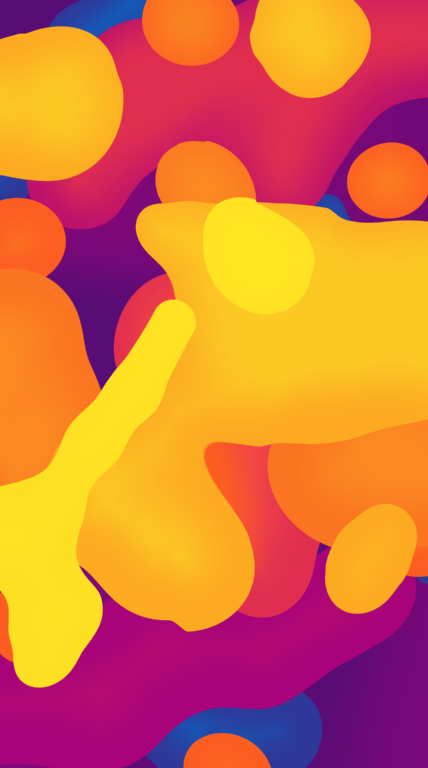
A Shadertoy shader for this background:

```glsl
#define SEGMENTS 4      // pieces in one fluid strand
#define WANDER 0.55     // sideways drift of strand knots, in radii
#define MELT 0.14       // rounding where strands join
#define SHADE 0.17      // depth over which rim turns to core colour
#define DRIFT 0.16      // slow unevenness of the shading
#define WARP 0.014      // waviness of all outlines
#define DROPS 6         // loose drops around the middle

const vec3 VIOLET  = vec3(0.34, 0.05, 0.46);
const vec3 PLUM    = vec3(0.49, 0.03, 0.47);
const vec3 NAVY    = vec3(0.18, 0.22, 0.60);
const vec3 BLUE    = vec3(0.04, 0.40, 0.77);
const vec3 MAGENTA = vec3(0.66, 0.01, 0.48);
const vec3 CRIMSON = vec3(0.88, 0.18, 0.31);
const vec3 CORAL   = vec3(0.95, 0.27, 0.27);
const vec3 FLAME   = vec3(0.99, 0.37, 0.13);
const vec3 ORANGE  = vec3(0.98, 0.51, 0.13);
const vec3 AMBER   = vec3(0.99, 0.67, 0.13);
const vec3 GOLD    = vec3(0.99, 0.79, 0.14);
const vec3 YELLOW  = vec3(1.00, 0.91, 0.13);

float hash(float n) { return fract(sin(n * 12.9898) * 43758.5453); }

float noise(vec2 p) {
    vec2 i = floor(p), f = p - i;
    f = f * f * (3.0 - 2.0 * f);
    float n = i.x + i.y * 57.0;
    return mix(mix(hash(n), hash(n + 1.0), f.x),
               mix(hash(n + 57.0), hash(n + 58.0), f.x), f.y);
}

// Smooth union of two distances
float meld(float a, float b, float k) {
    float h = max(k - abs(a - b), 0.0) / k;
    return min(a, b) - h * h * k * 0.25;
}

// Bent strand from a to b with random knots and thickness
float strand(vec2 p, vec2 a, vec2 b, float radius, float bend, float seed) {
    vec2 side = vec2(a.y - b.y, b.x - a.x) * bend;
    vec2 lastKnot = a;
    float lastR = radius, d = 10.0;
    for (int i = 0; i <= SEGMENTS; i++) {
        float t = float(i) / float(SEGMENTS), n = seed * 17.0 + float(i) * 3.0;
        vec2 knot = mix(a, b, t) + side * 4.0 * t * (1.0 - t)
                  + radius * WANDER * (vec2(hash(n), hash(n + 1.0)) - 0.5);
        float r = radius * mix(0.7, 1.15, hash(n + 2.0));
        if (i > 0) {
            vec2 axis = knot - lastKnot, q = p - lastKnot;
            float h = clamp(dot(q, axis) / max(dot(axis, axis), 1e-5), 0.0, 1.0);
            float body = length(q - axis * h) - mix(lastR, r, smoothstep(0.0, 1.0, h));
            d = meld(d, body, radius * 0.5);
        }
        lastKnot = knot;
        lastR = r;
    }
    return d;
}

// Loose oval drops on a wide ring
float ringDrops(vec2 p) {
    float d = 10.0;
    for (int i = 0; i < DROPS; i++) {
        float n = float(i), angle = 0.63 + n * 6.2832 / float(DROPS);
        vec2 centre = vec2(0.5, 0.87) + vec2(0.5, 0.86) * vec2(cos(angle), sin(angle));
        vec2 q = p - centre - 0.05 * (vec2(hash(n + 5.0), hash(n + 9.0)) - 0.5);
        d = min(d, length(q * vec2(0.95, 1.05)) - mix(0.09, 0.125, hash(n + 2.0)));
    }
    return d;
}

// Crisp shape shaded from rim to core
void paint(inout vec3 col, vec2 p, float d, vec3 rim, vec3 core) {
    float tone = smoothstep(0.0, SHADE, DRIFT * (noise(p * 2.5) - 0.4) - d);
    float cover = clamp(0.5 - d * iResolution.x / 1.3, 0.0, 1.0);
    col = mix(col, mix(rim, core, tone), cover);
}

void mainImage(out vec4 fragColor, in vec2 fragCoord) {
    vec2 p = fragCoord / iResolution.x;
    p += WARP * sin(p.yx * vec2(9.0, 8.0) + vec2(1.0, 2.5));

    // Dark ground with blue pools
    vec3 col = mix(VIOLET, PLUM, smoothstep(0.2, 0.8, noise(p * 3.0 + 4.0)));
    float pool = strand(p, vec2(0.38, 0.1), vec2(0.68, 0.08), 0.12, 0.1, 1.0);
    pool = min(pool, strand(p, vec2(0.02, 1.38), vec2(0.28, 1.76), 0.08, 0.1, 2.0));
    pool = min(pool, strand(p, vec2(0.78, 1.3), vec2(1.0, 0.45), 0.05, 0.0, 3.0));
    paint(col, p, pool, NAVY, BLUE);

    // Magenta and red folds
    float fold = strand(p, vec2(0.0, 0.12), vec2(0.8, 0.4), 0.16, -0.03, 4.0);
    paint(col, p, fold, MAGENTA, mix(MAGENTA, CRIMSON, 0.25));
    fold = strand(p, vec2(0.2, 1.38), vec2(1.0, 1.72), 0.14, 0.14, 5.0);
    fold = meld(fold, strand(p, vec2(0.68, 1.42), vec2(0.72, 1.7), 0.12, 0.0, 6.0), MELT);
    paint(col, p, fold, mix(MAGENTA, CRIMSON, 0.35), CRIMSON);
    fold = strand(p, vec2(0.58, 0.45), vec2(0.47, 1.0), 0.16, -0.1, 7.0);
    paint(col, p, fold, CRIMSON, CORAL);
    float glow = strand(p, vec2(0.47, 0.78), vec2(0.5, 0.55), 0.09, 0.0, 8.0);
    col = mix(col, FLAME, 1.0 - smoothstep(-0.07, 0.05, glow));

    // Orange masses and drops
    paint(col, p, ringDrops(p), FLAME, ORANGE);
    float mass = strand(p, vec2(0.0, 0.98), vec2(0.05, 0.72), 0.18, 0.0, 9.0);
    mass = min(mass, strand(p, vec2(0.82, 0.73), vec2(1.0, 0.7), 0.17, 0.0, 10.0));
    mass = min(mass, strand(p, vec2(0.45, 1.36), vec2(0.5, 1.34), 0.09, 0.0, 11.0));
    paint(col, p, mass, mix(FLAME, ORANGE, 0.6), mix(ORANGE, AMBER, 0.2));

    // Gold body with its lobes
    float body = strand(p, vec2(0.66, 1.06), vec2(0.95, 1.05), 0.22, 0.0, 12.0);
    body = meld(body, strand(p, vec2(0.38, 1.23), vec2(0.6, 1.18), 0.08, 0.0, 13.0), MELT);
    body = meld(body, strand(p, vec2(0.3, 0.66), vec2(0.6, 0.94), 0.07, 0.05, 14.0), MELT);
    body = meld(body, strand(p, vec2(0.26, 0.6), vec2(0.4, 0.47), 0.16, 0.0, 15.0), MELT);
    body = min(body, strand(p, vec2(0.0, 1.6), vec2(0.14, 1.55), 0.14, 0.0, 16.0));
    body = min(body, strand(p, vec2(0.67, 1.76), vec2(0.76, 1.69), 0.11, 0.0, 17.0));
    body = min(body, strand(p, vec2(0.82, 0.44), vec2(0.88, 0.53), 0.07, 0.0, 18.0));
    paint(col, p, body, AMBER, GOLD);

    // Yellow streams on top
    float stream = strand(p, vec2(0.4, 1.02), vec2(0.03, 0.53), 0.068, 0.06, 19.0);
    stream = meld(stream, strand(p, vec2(0.0, 0.56), vec2(0.1, 0.28), 0.09, 0.2, 20.0), MELT);
    stream = min(stream, strand(p, vec2(0.57, 1.24), vec2(0.63, 1.18), 0.085, 0.0, 21.0));
    paint(col, p, stream, mix(GOLD, YELLOW, 0.75), YELLOW);

    fragColor = vec4(col, 1.0);
}
```
